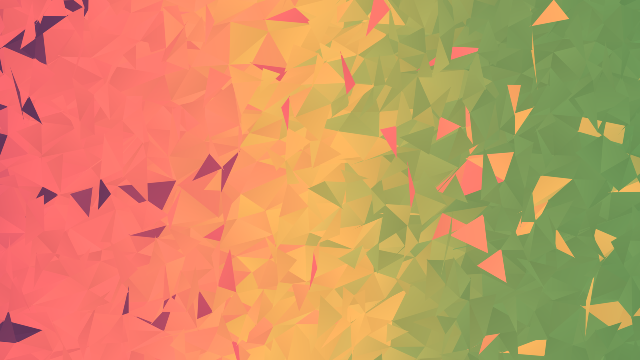
Write a Shadertoy shader that draws this background.

```glsl
// Low-poly shards running from coral through amber to leaf green.
// Jittered, rotated grids are split into triangles; each facet takes its tone
// from a horizontal colour ramp, and rare accents sample it further to the left.

const float ACCENT_SHIFT = 0.42;

float hash(vec3 v) {
    v = fract(v * vec3(0.1031, 0.1137, 0.0973));
    v += dot(v, v.yzx + 33.33);
    return fract((v.x + v.y) * v.z);
}

vec2 hash2(vec2 cell, float seed) {
    return vec2(hash(vec3(cell, seed)), hash(vec3(cell, seed + 17.0)));
}

float gradientDot(vec2 corner, vec2 p) {
    float angle = 6.2832 * hash(vec3(corner, 71.0));
    return dot(vec2(cos(angle), sin(angle)), p - corner);
}

float gradientNoise(vec2 p) {
    vec2 i = floor(p), f = p - i;
    vec2 u = f * f * f * (f * (f * 6.0 - 15.0) + 10.0);
    vec2 e = vec2(1.0, 0.0);
    return mix(mix(gradientDot(i, p), gradientDot(i + e, p), u.x),
               mix(gradientDot(i + e.yx, p), gradientDot(i + e.xx, p), u.x), u.y);
}

// Blends towards the next ramp colour between positions a and b.
vec3 stop(vec3 previous, vec3 next, float a, float b, float t) {
    return mix(previous, next, clamp((t - a) / (b - a), 0.0, 1.0));
}

// Ramp over the canvas width; negative positions hold the dark plum accents.
vec3 ramp(float t) {
    vec3 c = vec3(0.40, 0.21, 0.36);
    c = stop(c, vec3(0.80, 0.32, 0.41), -0.35, -0.08, t);
    c = stop(c, vec3(0.97, 0.41, 0.43), -0.08, 0.02, t);
    c = stop(c, vec3(1.00, 0.48, 0.43), 0.02, 0.24, t);
    c = stop(c, vec3(1.00, 0.59, 0.41), 0.24, 0.36, t);
    c = stop(c, vec3(0.98, 0.71, 0.37), 0.36, 0.46, t);
    c = stop(c, vec3(0.93, 0.71, 0.37), 0.46, 0.54, t);
    c = stop(c, vec3(0.71, 0.68, 0.36), 0.54, 0.62, t);
    c = stop(c, vec3(0.51, 0.61, 0.35), 0.62, 0.76, t);
    return stop(c, vec3(0.41, 0.59, 0.34), 0.76, 1.02, t);
}

// Signed distance to the line ab, negative on the inner side.
float edgeDistance(vec2 p, vec2 a, vec2 b, float winding) {
    vec2 e = b - a, d = p - a;
    return winding * (e.y * d.x - e.x * d.y) / max(length(e), 0.001);
}

float triangleDistance(vec2 p, vec2 a, vec2 b, vec2 c) {
    vec2 u = b - a, v = c - a;
    float winding = u.x * v.y - u.y * v.x < 0.0 ? -1.0 : 1.0;
    return max(edgeDistance(p, a, b, winding),
               max(edgeDistance(p, b, c, winding), edgeDistance(p, c, a, winding)));
}

vec2 gridPoint(vec2 cell, float seed) {
    return cell + 0.5 + 0.94 * (hash2(cell, seed) - 0.5);
}

// Tone of one facet: a spread around its place, a soft slope and an accent.
vec3 facetColor(vec2 center, vec2 offset, float width, vec3 id, float accent) {
    float x = center.x / width;
    float spread = mix(0.05, 0.19, exp(-24.0 * (x - 0.5) * (x - 0.5)));
    float t = x + 0.05 * gradientNoise(center * 3.0);
    t += spread * (hash(id + 3.0) - 0.5);
    t -= ACCENT_SHIFT * accent * mix(0.75, 1.1, hash(id + 5.0));
    vec2 slope = hash2(id.xy, id.z + 9.0) - 0.5;
    float light = 1.0 + 0.07 * (hash(id + 7.0) - 0.5) + 1.2 * dot(slope, offset);
    return ramp(t + 0.4 * offset.x / width) * light;
}

// Draws one grid of triangles over the base; keep is the share of them shown.
vec3 shardLayer(vec3 base, vec2 p, float width, float rows, float angle,
                float keep, float accentShare, float seed, float pixel) {
    mat2 turn = mat2(cos(angle), sin(angle), -sin(angle), cos(angle));
    vec2 q = turn * p * rows;
    vec2 home = floor(q);
    for (int j = -2; j <= 1; j++)
    for (int i = -2; i <= 1; i++) {
        vec2 cell = home + vec2(i, j);
        vec2 a = gridPoint(cell, seed);
        vec2 c = gridPoint(cell + 1.0, seed);
        float pairAccent = step(hash(vec3(cell, seed + 41.0)), accentShare * 0.5);
        for (int k = 0; k < 2; k++) {
            vec3 id = vec3(cell, seed + 50.0 + 20.0 * float(k));
            vec2 b = gridPoint(cell + (k == 0 ? vec2(1, 0) : vec2(0, 1)), seed);
            float d = triangleDistance(q, a, b, c);
            if (d > pixel * rows || hash(id) > keep) continue;
            vec2 center = transpose(turn) * (a + b + c) / (3.0 * rows);
            float accent = max(pairAccent, step(hash(id + 1.0), accentShare));
            vec3 tone = facetColor(center, p - center, width, id, accent);
            base = mix(base, tone, 1.0 - smoothstep(0.0, pixel * rows, d));
        }
    }
    return base;
}

void mainImage(out vec4 fragColor, in vec2 fragCoord) {
    float pixel = 1.0 / iResolution.y;
    vec2 p = fragCoord * pixel;
    float width = iResolution.x * pixel;

    vec3 color = ramp(p.x / width);
    color = shardLayer(color, p, width, 13.0, 0.45, 1.0, 0.035, 11.0, pixel);
    color = shardLayer(color, p, width, 17.0, -0.7, 0.3, 0.08, 23.0, pixel);
    fragColor = vec4(clamp(color, 0.0, 1.0), 1.0);
}
```
